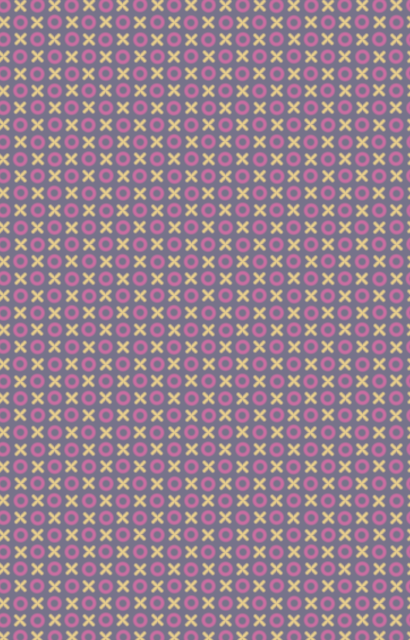
Write a Shadertoy shader that draws this pattern.

```glsl
// A checkerboard of soft pink rings and yellow crosses on slate violet.
// The canvas is split into square cells, 24 across; each cell picks a ring
// or a cross by parity and nudges it slightly with layered sines.

float ringDistance(vec2 p) {
    return abs(length(p) - 0.315) - 0.105;
}

// Two diagonal round-ended strokes, folded into one by symmetry.
float crossDistance(vec2 p) {
    p = abs(p);
    float along = min(0.5 * (p.x + p.y), 0.25);
    return length(p - along) - 0.095;
}

// Small uneven placement, different for every cell.
vec2 placementDrift(vec2 id) {
    vec2 slow = sin(id.yx * 2.1 + id * 4.3);
    vec2 fast = sin(id * 7.7 - id.yx * 5.9 + 1.3);
    return 0.014 * (slow + fast);
}

void mainImage(out vec4 fragColor, in vec2 fragCoord) {
    // Cell units, counted from the upper left.
    float cellsPerPixel = 24.0 / iResolution.x;
    vec2 grid = vec2(fragCoord.x, iResolution.y - fragCoord.y) * cellsPerPixel;
    grid += vec2(0.3, 0.19);
    vec2 id = floor(grid);
    vec2 p = grid - id - 0.5 - placementDrift(id);

    // Alternate the two symbols.
    bool isCross = mod(id.x + id.y, 2.0) > 0.5;
    float dist = isCross ? crossDistance(p) : ringDistance(p);
    vec3 ink = isCross ? vec3(0.90, 0.80, 0.55) : vec3(0.79, 0.43, 0.63);

    // Soft printed edge, never thinner than a pixel.
    float softness = max(0.085, 0.7 * cellsPerPixel);
    float coverage = 1.0 - smoothstep(-softness, softness, dist);
    vec3 ground = vec3(0.465, 0.45, 0.54);

    fragColor = vec4(mix(ground, ink, coverage), 1.0);
}
```
